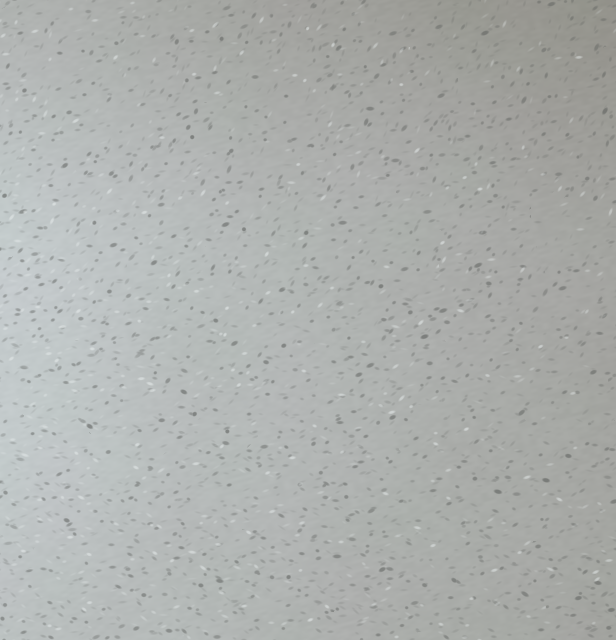
Give the GLSL for this texture, as a Shadertoy shader.

```glsl
const vec3 SHADED_GREY = vec3(0.61, 0.61, 0.588);
const vec3 LIT_GREY = vec3(0.74, 0.762, 0.763);
const vec3 DARK_FLECK = vec3(0.36, 0.37, 0.36);
const vec3 PALE_FLECK = vec3(0.90, 0.92, 0.92);
const float EDGE = 0.0013;

// Sine-free hashes
float hash1(vec2 p) {
    vec3 q = fract(vec3(p.xyx) * 0.1031);
    q += dot(q, q.yzx + 33.33);
    return fract((q.x + q.y) * q.z);
}

vec3 hash3(vec2 p) {
    vec3 q = fract(vec3(p.xyx) * vec3(0.1031, 0.1030, 0.0973));
    q += dot(q, q.yxz + 33.33);
    return fract((q.xxy + q.yzz) * q.zyx);
}

float valueNoise(vec2 p) {
    vec2 cell = floor(p);
    vec2 f = fract(p);
    f = f * f * (3.0 - 2.0 * f);
    float low = mix(hash1(cell), hash1(cell + vec2(1.0, 0.0)), f.x);
    float high = mix(hash1(cell + vec2(0.0, 1.0)), hash1(cell + 1.0), f.x);
    return mix(low, high, f.y);
}

vec2 rotate(vec2 p, float angle) {
    float c = cos(angle);
    float s = sin(angle);
    return vec2(c * p.x + s * p.y, c * p.y - s * p.x);
}

// Soft ellipse with half axes given in canvas heights
float ellipseMask(vec2 p, vec2 axes, float edge) {
    float distanceToRim = (length(p / axes) - 1.0) * axes.y;
    return 1.0 - smoothstep(-edge, edge, distanceToRim);
}

// Flecks lean upward near the top and lie flatter below
float grainAngle(vec2 p) {
    return mix(-0.08, 0.65, smoothstep(0.0, 0.9, p.y)) + 0.15 * (p.x - 0.5);
}

// Jittered flecks, one candidate per grid cell
float fleckLayer(vec2 p, float cells, float density, vec2 axes, float seed) {
    vec2 home = floor(p * cells);
    float edge = max(EDGE, 0.7 / iResolution.y);
    float cover = 0.0;
    for (int j = -1; j <= 1; j++) {
        for (int i = -1; i <= 1; i++) {
            vec2 cell = home + vec2(i, j);
            vec3 place = hash3(cell + seed);
            vec3 form = hash3(cell + seed + 71.0);
            vec2 center = (cell + place.xy) / cells;
            float angle = grainAngle(center) + (form.x - 0.5) * 1.3;
            vec2 size = axes * mix(vec2(0.6, 0.65), vec2(1.25, 1.2), form.yz);
            float strength = mix(0.25, 1.0, form.z * form.z);
            float mask = ellipseMask(rotate(p - center, angle), size, edge);
            cover = max(cover, mask * strength * step(place.z, density));
        }
    }
    return cover;
}

// Window-like light from the left, fading toward the top right
float lighting(vec2 uv) {
    float light = 1.10 - 0.88 * uv.x;
    light -= 0.52 * smoothstep(0.58, 1.08, uv.y);
    light -= 0.12 * (1.0 - smoothstep(0.0, 0.35, uv.y)) * (1.0 - uv.x);
    vec2 glow = (uv - vec2(0.0, 0.55)) / vec2(0.22, 0.3);
    return light + 0.16 * exp(-dot(glow, glow));
}

void mainImage(out vec4 fragColor, in vec2 fragCoord) {
    vec2 uv = fragCoord / iResolution.xy;
    vec2 p = fragCoord / iResolution.y;

    // Lit base with cloudy mottling and fine slanted grain
    float cloud = valueNoise(p * 7.0 + 13.0) - 0.5;
    vec2 along = rotate(p, 0.25);
    float grain = valueNoise(along * vec2(95.0, 210.0) + 40.0) - 0.5;
    vec3 color = mix(SHADED_GREY, LIT_GREY, lighting(uv) + 0.08 * cloud);
    color += 0.022 * grain;
    color += vec3(0.008, -0.004, 0.006) * (valueNoise(p * 11.0 + 90.0) - 0.5);

    // Clustered dark flecks, small ones and a few bolder ones
    float cluster = valueNoise(p * 9.0 + 5.0);
    float small = fleckLayer(p, 66.0, 0.38 + 0.35 * cluster, vec2(0.0040, 0.0019), 17.0);
    float bold = fleckLayer(p, 38.0, 0.16 + 0.30 * cluster, vec2(0.0050, 0.0026), 203.0);
    color = mix(color, DARK_FLECK, max(0.48 * small, 0.60 * bold));

    // Pale glints, denser toward the lower left
    float glintDensity = 0.10 + 0.32 * (1.0 - uv.x) * (1.0 - 0.7 * uv.y);
    float glint = fleckLayer(p, 58.0, glintDensity, vec2(0.0044, 0.0018), 431.0);
    color = mix(color, PALE_FLECK, 0.60 * glint);

    fragColor = vec4(color, 1.0);
}
```
